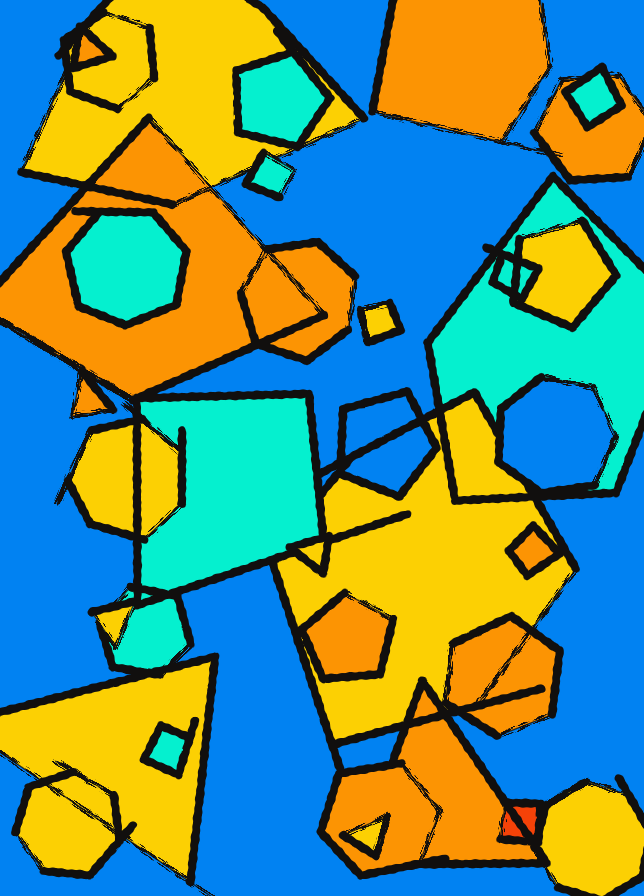
This background is drawn by a Shadertoy shader. Its source:

```glsl
// Overlapping flat polygons on blue, outlined with bold and dry-brushed black strokes.
#define LINE_HALF 0.0064
#define DRY_FROM 0.70
#define OVERSHOOT 0.86
#define HIDE_CHANCE 0.35
#define BLUE vec3(0.005, 0.51, 0.95)
#define YELLOW vec3(0.99, 0.815, 0.01)
#define ORANGE vec3(0.99, 0.58, 0.01)
#define TURQUOISE vec3(0.02, 0.94, 0.81)
#define RED vec3(0.96, 0.26, 0.03)
#define INK vec3(0.065, 0.06, 0.055)
#define TAU 6.28319

float hash(vec2 q) {
    return fract(sin(dot(q, vec2(127.1, 311.7))) * 43758.5);
}

// Distance to the nearest jittered cell point
float cellular(vec2 q) {
    vec2 cell = floor(q);
    float nearest = 2.0;
    for (int y = -1; y <= 1; y++)
    for (int x = -1; x <= 1; x++) {
        vec2 c = cell + vec2(x, y);
        vec2 point = c + vec2(hash(c), hash(c + 57.3));
        nearest = min(nearest, length(point - q));
    }
    return nearest;
}

float coverage(float signedDist) {
    return clamp(0.5 - signedDist * iResolution.x, 0.0, 1.0);
}

// Brush stroke: solid for low seeds, scratchy for high ones
float stroke(vec2 p, vec2 a, vec2 b, float seed) {
    float len = length(b - a);
    vec2 dir = (b - a) / len;
    float along = dot(p - a, dir);
    float across = dot(p - a, vec2(-dir.y, dir.x));
    float d = length(vec2(along - clamp(along, 0.0, len), across));
    if (d > 2.0 * LINE_HALF) return 0.0;

    float wobble = sin(along * 190.0 + seed * 40.0) + sin(along * 433.0 + across * 300.0);
    float width = LINE_HALF * (1.0 + 0.07 * wobble);
    float wet = 1.0 - smoothstep(DRY_FROM, DRY_FROM + 0.1, seed);
    float load = mix(0.46, 1.35, wet) - 0.45 * smoothstep(0.5, 1.0, d / width);
    float bristle = cellular(vec2(along * 45.0, across * 420.0) + seed * 91.0);
    float body = coverage(d - width) * (1.0 - smoothstep(load - 0.1, load + 0.1, bristle));
    float core = coverage(d - 0.0011) * 0.8;
    return max(body, core);
}

// Corner k of an n-sided polygon around the origin
vec2 corner(float k, float n, float radius, float irregular, float id) {
    k = mod(k, n);
    float turn = hash(vec2(id, 3.7)) + (k + irregular * (hash(vec2(id, k)) - 0.5)) / n;
    float reach = 1.0 - irregular * hash(vec2(k + 20.0, id));
    return radius * reach * vec2(cos(TAU * turn), sin(TAU * turn));
}

vec3 palette(float h, vec3 accent) {
    return h < 0.32 ? YELLOW : h < 0.64 ? ORANGE : h < 0.9 ? TURQUOISE : accent;
}

// One polygon per cell of a loose grid, in shuffled order
void paintLayer(vec2 p, ivec2 grid, float size, vec2 sides, float irregular,
                float tone, vec3 accent, inout vec3 color, inout float ink) {
    int count = grid.x * grid.y;
    vec2 cellSize = vec2(1.0, iResolution.y / iResolution.x) / vec2(grid);
    for (int i = 0; i < count; i++) {
        int j = (i * 7) % count;
        float id = float(j) + tone * 100.0;
        vec2 jitter = vec2(hash(vec2(id, 11.0)), hash(vec2(id, 12.0)));
        vec2 center = (vec2(j % grid.x, j / grid.x) + mix(vec2(0.2), vec2(0.8), jitter)) * cellSize;
        float radius = size * mix(0.82, 1.18, hash(vec2(id, 13.0)));
        vec2 q = p - center;
        if (length(q) > 2.5 * radius + LINE_HALF) continue;

        // Walk the edges: distance, inside test and outline together
        float n = floor(mix(sides.x, sides.y + 0.99, hash(vec2(id, 14.0))));
        float dist = 10.0, side = 1.0, outline = 0.0;
        for (float k = 0.0; k < n; k++) {
            vec2 a = corner(k, n, radius, irregular, id);
            vec2 b = corner(k + 1.0, n, radius, irregular, id);
            vec2 e = b - a, w = q - a;
            dist = min(dist, length(w - e * clamp(dot(w, e) / dot(e, e), 0.0, 1.0)));
            if ((a.y > q.y) != (b.y > q.y) && q.x < a.x + e.x * (q.y - a.y) / e.y) side = -side;
            float stretch = hash(vec2(id, k + 50.0)) > OVERSHOOT ? 1.45 : 1.0;
            outline = max(outline, stroke(q, a, a + e * stretch, hash(vec2(k + 70.0, id))));
        }
        float fill = coverage(side * dist);
        color = mix(color, palette(fract(float(i) * 0.618 + tone), accent), fill);
        if (hash(vec2(id, 15.0)) < HIDE_CHANCE) ink *= 1.0 - fill;
        ink = max(ink, outline);
    }
}

void mainImage(out vec4 fragColor, in vec2 fragCoord) {
    vec2 p = fragCoord / iResolution.x;
    vec3 color = BLUE;
    float ink = 0.0;
    // Large shards, medium rounded polygons, small triangles
    paintLayer(p, ivec2(2, 4), 0.275, vec2(3, 6), 0.48, 0.0, BLUE, color, ink);
    paintLayer(p, ivec2(3, 5), 0.092, vec2(5, 8), 0.08, 0.3, BLUE, color, ink);
    paintLayer(p, ivec2(3, 4), 0.045, vec2(3, 4), 0.2, 0.7, RED, color, ink);
    fragColor = vec4(mix(color, INK, ink), 1.0);
}
```
